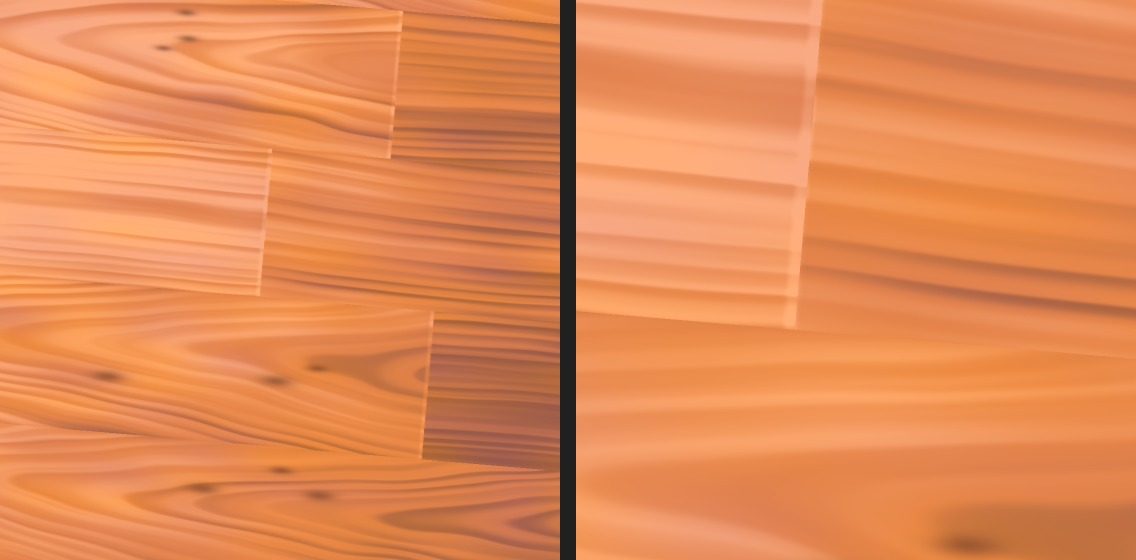
Left: the whole. Right: its middle third, enlarged.
A Shadertoy shader for this texture:

```glsl
// Slightly tilted wooden floor: staggered boards in rows, each with its own
// tone and grain. Grain is a warped ring field, straight or arched by board,
// with fine fibres, blotches, small knots and soft seams on top.

const float TILT = 0.085;            // rotation of the rows, radians
const float ROW_HEIGHT = 0.265;
const float ROW_START = 0.243;       // height of one row seam
const float BOARD_LENGTH = 1.4;
const vec4 JOINTS = vec4(0.735, 0.422, 0.634, 1.1);  // end joint of each row
const vec4 ROW_LIFT = vec4(0.0, 0.12, 0.0, 0.02);    // tone offset of each row
const float RIGHT_SHADE = 0.14;      // boards right of a joint are darker
const float BASE_TONE = 0.63;
const vec2 LIGHT_SLOPE = vec2(-0.28, 0.30);
const float RING_DENSITY = 42.0;
const float RING_DEPTH = 0.36;
const float ARCH_SLOPE = 0.13;       // how fast arched grain opens
const float ARCH_ROUND = 0.022;
const float ARCH_CENTRE = 0.63;      // arch axis as a share of the row
const int KNOTS = 3;
const int SAMPLES = 2;               // per axis, for smooth edges
const vec3 DARK_WOOD = vec3(0.63, 0.37, 0.25);
const vec3 ORANGE_WOOD = vec3(0.90, 0.52, 0.29);
const vec3 PALE_WOOD = vec3(1.0, 0.68, 0.48);
const vec3 KNOT_COLOR = vec3(0.46, 0.25, 0.16);
const vec3 HONEY = vec3(0.04, 0.025, -0.06);

float hash(vec2 p) {
    return fract(sin(dot(p, vec2(127.1, 311.7))) * 43758.5453);
}

float noise(vec2 p) {
    vec2 cell = floor(p), f = fract(p);
    f = f * f * (3.0 - 2.0 * f);
    return mix(mix(hash(cell), hash(cell + vec2(1, 0)), f.x),
               mix(hash(cell + vec2(0, 1)), hash(cell + vec2(1, 1)), f.x), f.y);
}

// Height across the grain; equal values lie on the same growth line
float grainField(vec2 p, float axis, bool arched, float seed) {
    float wave = noise(p * vec2(2.2, 5.0) + seed) - 0.5;
    float ripple = noise(p * vec2(9.0, 22.0) + seed) - 0.5;
    float across = p.y - axis;
    if (arched) {
        across += 0.05 * wave;
        across = sqrt(across * across + ARCH_ROUND * ARCH_ROUND) - ARCH_SLOPE * p.x;
        return across + 0.012 * ripple;
    }
    return across + 0.035 * wave + 0.005 * ripple;
}

// Dark growth lines: slow rise, quicker fall, uneven strength and spacing
float ringLines(float field, float along, float seed) {
    float phase = field * RING_DENSITY + 1.8 * noise(vec2(field * 18.0, seed));
    float ring = floor(phase), r = phase - ring;
    float line = smoothstep(0.15, 0.78, r) * (1.0 - smoothstep(0.80, 1.0, r));
    float strength = mix(0.2, 1.0, hash(vec2(ring, seed)));
    return line * strength * mix(0.5, 1.15, noise(vec2(along * 5.0, ring + seed)));
}

vec3 woodFloor(vec2 uv) {
    // Board layout
    float c = cos(TILT), s = sin(TILT);
    vec2 p = vec2(c * uv.x - s * uv.y, s * uv.x + c * uv.y);
    float rowPos = (p.y - ROW_START) / ROW_HEIGHT;
    float row = floor(rowPos);
    int kind = int(mod(row, 4.0));
    float fromJoint = p.x - JOINTS[kind];
    float board = floor(fromJoint / BOARD_LENGTH);
    float seed = 31.0 * hash(vec2(row, board) + 7.3);
    bool arched = board < 0.0 && kind != 1;

    // Grain
    float axis = ROW_START + (row + ARCH_CENTRE) * ROW_HEIGHT;
    float field = grainField(p, axis, arched, seed);
    float rings = ringLines(field, p.x, seed);
    float fibre = noise(vec2(p.x * 5.0, field * 210.0) + seed) - 0.5;
    float band = noise(vec2(p.x * 1.7, field * 24.0) + seed) - 0.5;
    float blotch = noise(p * vec2(8.0, 17.0) + seed) - 0.5;

    // Tone: light falling over the floor, board shade, then grain
    float tone = BASE_TONE + dot(LIGHT_SLOPE, uv - 0.5) + ROW_LIFT[kind];
    tone -= board < 0.0 ? 0.0 : RIGHT_SHADE;
    tone += 0.10 * fibre + 0.28 * band + 0.12 * blotch - RING_DEPTH * rings;

    // Seams: dim along rows, pale at board ends
    float rowSeam = abs(rowPos - floor(rowPos + 0.5)) * ROW_HEIGHT;
    tone -= 0.16 * exp(-rowSeam * 180.0) * noise(vec2(p.x * 6.0, row + 4.0));
    tone += 0.14 * (1.0 - smoothstep(0.001, 0.006, abs(fromJoint + 0.003)));

    tone = clamp(tone, 0.0, 1.0);
    vec3 color = mix(DARK_WOOD, ORANGE_WOOD, smoothstep(0.0, 0.55, tone));
    color = mix(color, PALE_WOOD, smoothstep(0.48, 0.92, tone));
    color += HONEY * 1.6 * (noise(p * vec2(7.0, 20.0) + seed + 9.0) - 0.5);

    // Knots on arched boards
    for (int i = 0; i < KNOTS; i++) {
        vec2 id = vec2(float(i) + seed, row);
        vec2 spot = vec2(mix(0.1, 0.6, hash(id)),
                         axis + ROW_HEIGHT * 0.6 * (hash(id + 3.7) - 0.6));
        vec2 size = vec2(0.030, 0.010) * mix(0.5, 1.0, hash(id + 8.1));
        float knot = exp(-dot((p - spot) / size, (p - spot) / size));
        color = mix(color, KNOT_COLOR, arched ? 0.6 * knot : 0.0);
    }
    return color;
}

void mainImage(out vec4 fragColor, in vec2 fragCoord) {
    vec3 sum = vec3(0.0);
    for (int i = 0; i < SAMPLES * SAMPLES; i++) {
        vec2 offset = (vec2(i % SAMPLES, i / SAMPLES) + 0.5) / float(SAMPLES) - 0.5;
        sum += woodFloor((fragCoord + offset) / iResolution.xy);
    }
    fragColor = vec4(sum / float(SAMPLES * SAMPLES), 1.0);
}
```
